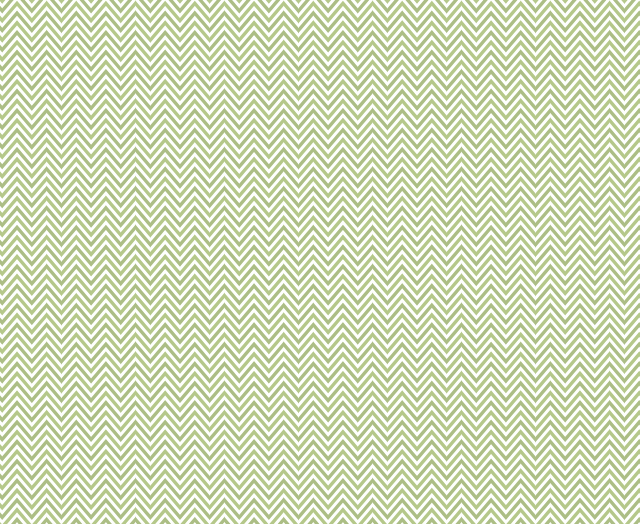
Write a Shadertoy shader that draws this pattern.

```glsl
#define ZIGS 21.6          // zigzag periods across
#define ROWS 53.8          // stripes down
#define RISE 1.78          // peak-to-valley height, in stripe spacings
#define STRIPE_WIDTH 0.53  // coloured share of each spacing
#define PEAK_SHIFT 0.574   // first peak, in zigzag periods
#define ROW_SHIFT 0.68     // vertical offset, in stripe spacings
#define SOFTNESS 0.6       // edge blur, in pixel footprints
#define PAPER vec3(0.996, 1.0, 0.994)
#define SAGE_DARK vec3(0.675, 0.745, 0.520)
#define SAGE_LIGHT vec3(0.710, 0.785, 0.540)

// Triangle wave: 1 at whole numbers, 0 halfway between
float triangleWave(float x) {
    return abs(2.0 * fract(x) - 1.0);
}

void mainImage(out vec4 fragColor, in vec2 fragCoord) {
    vec2 cells = vec2(ZIGS, ROWS);
    vec2 p = fragCoord / iResolution.xy * cells;

    // Bend the rows into chevrons; stripe centres lie at whole numbers
    float row = p.y - RISE * triangleWave(p.x - PEAK_SHIFT) - ROW_SHIFT;
    float index = floor(row + 0.5);
    float edge = abs(row - index) - 0.5 * STRIPE_WIDTH;

    // Pixel footprint measured across the slanted stripe
    vec2 pixel = cells / iResolution.xy;
    float blur = SOFTNESS * length(vec2(2.0 * RISE * pixel.x, pixel.y));
    float coverage = 1.0 - smoothstep(-blur, blur, edge);

    // Neighbouring stripes alternate between two close greens
    vec3 sage = mix(SAGE_DARK, SAGE_LIGHT, mod(index, 2.0));
    fragColor = vec4(mix(PAPER, sage, coverage), 1.0);
}
```
